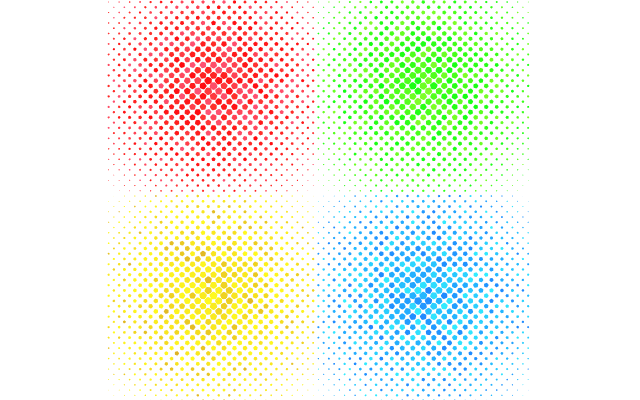
A Shadertoy shader for this pattern:

```glsl
// Four halftone squares (red, green, yellow, blue) on white.
// Dots sit on a staggered lattice and shrink from each square's centre
// to its corners; a hash varies the tint, size and rough outline per dot.

const vec2 MIDDLE = vec2(-0.004, 0.023); // where the four squares meet
const float HALF_STEP = 0.01311;         // half the dot pitch, in heights
const float HALF_SIDE = 20.0;            // half a square, in half steps
const float MAX_RADIUS = 0.70;           // in half steps
const vec3 PAPER = vec3(1.0);

// Sine-free hash of a lattice point
float hash(vec2 p, float seed) {
    vec3 q = fract(vec3(p.xyx + seed) * 0.1031);
    q += dot(q, q.yzx + 33.33);
    return fract((q.x + q.y) * q.z);
}

// Nearest point of the lattice where x + y is even
vec2 nearestDot(vec2 p) {
    vec2 diagonal = floor(0.5 * vec2(p.x + p.y, p.x - p.y) + 0.5);
    return vec2(diagonal.x + diagonal.y, diagonal.x - diagonal.y);
}

// Radius falling linearly from square centre to corner
float dotRadius(vec2 cell, float variation) {
    vec2 fromCentre = abs(cell) - HALF_SIDE;
    float falloff = 1.0 - length(fromCentre) / (HALF_SIDE * sqrt(2.0));
    return MAX_RADIUS * max(falloff, 0.0) * mix(0.96, 1.06, variation);
}

// Signed distance to a disc with a slightly uneven rim
float roughDisc(vec2 p, float radius, float phase) {
    float angle = atan(p.y, p.x + 1e-5);
    float rim = 1.0 + 0.05 * cos(5.0 * angle + 6.2832 * phase);
    return length(p) - radius * rim;
}

// Blend of three tints, chosen by t in 0..1
vec3 tint(vec3 deep, vec3 middle, vec3 light, float t) {
    vec3 lower = mix(deep, middle, clamp(t * 2.0, 0.0, 1.0));
    return mix(lower, light, clamp(t * 2.0 - 1.0, 0.0, 1.0));
}

vec3 squareColor(vec2 cell, float t) {
    if (cell.y >= 0.0) {
        if (cell.x < 0.0)
            return tint(vec3(1.0, 0.04, 0.06), vec3(1.0, 0.19, 0.17),
                        vec3(1.0, 0.32, 0.45), t);
        return tint(vec3(0.08, 1.0, 0.08), vec3(0.28, 1.0, 0.10),
                    vec3(0.50, 1.0, 0.16), t);
    }
    if (cell.x < 0.0)
        return tint(vec3(0.87, 0.70, 0.14), vec3(0.97, 0.89, 0.12),
                    vec3(1.0, 0.98, 0.12), sqrt(t));
    return tint(vec3(0.12, 0.54, 1.0), vec3(0.14, 0.72, 1.0),
                vec3(0.20, 0.93, 1.0), t);
}

void mainImage(out vec4 fragColor, in vec2 fragCoord) {
    vec2 uv = (fragCoord - 0.5 * iResolution.xy) / iResolution.y;
    vec2 p = (uv - MIDDLE) / HALF_STEP;
    float pixel = 1.0 / (iResolution.y * HALF_STEP);

    // One dot per diamond cell
    vec2 cell = nearestDot(p);
    float radius = dotRadius(cell, hash(cell, 17.0));
    float dist = roughDisc(p - cell, radius, hash(cell, 53.0));

    // Smooth edge, limited to the block of four squares
    float coverage = clamp(0.5 - dist / pixel, 0.0, 1.0);
    coverage *= step(abs(cell.x), 2.0 * HALF_SIDE + 0.5);
    coverage *= step(abs(cell.y), 2.0 * HALF_SIDE + 0.5);
    coverage *= smoothstep(0.0, 0.04, radius);

    vec3 ink = squareColor(cell, hash(cell, 91.0));
    fragColor = vec4(mix(PAPER, ink, coverage), 1.0);
}
```
